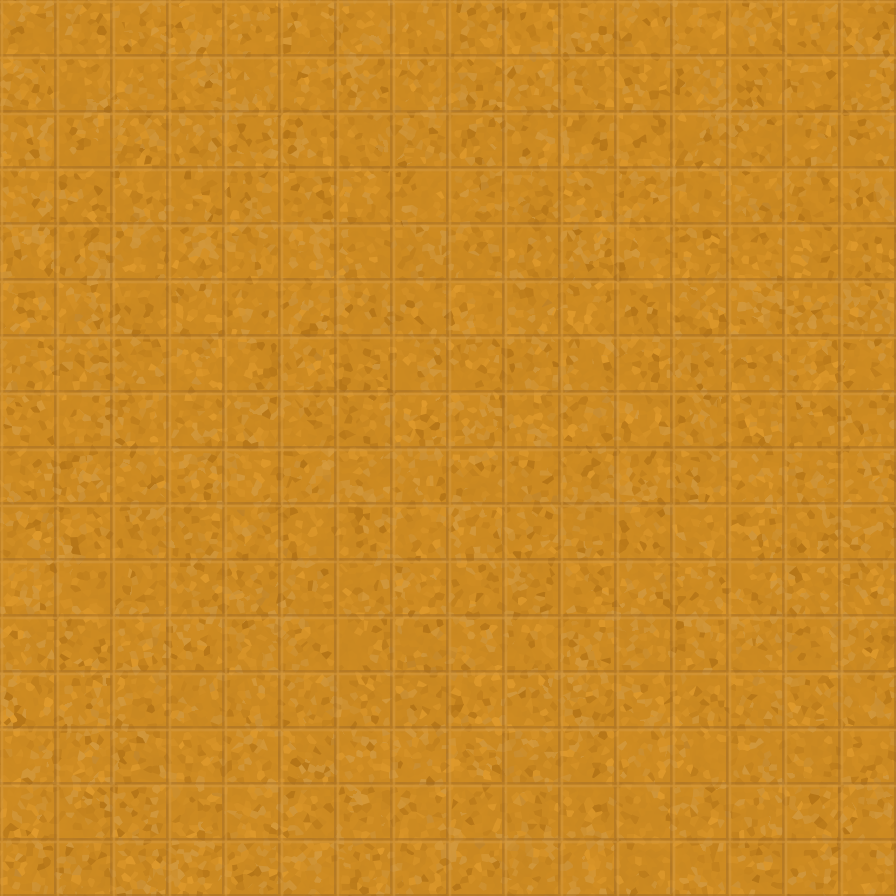
A Shadertoy shader for this texture:

```glsl
const float TILES = 16.0;
const float FLECKS_PER_TILE = 8.5;

const vec3 OCHRE = vec3(0.80, 0.54, 0.13);
const vec3 BRIGHT_FLECK = vec3(0.87, 0.60, 0.17);
const vec3 DARK_FLECK = vec3(0.71, 0.46, 0.09);
const vec3 PALE_FLECK = vec3(0.82, 0.60, 0.25);
const vec3 GROOVE = vec3(0.64, 0.43, 0.15);
const vec3 RIM = vec3(0.83, 0.60, 0.25);

vec2 hash2(vec2 p) {
    vec3 q = fract(p.xyx * vec3(0.1031, 0.1030, 0.0973));
    q += dot(q, q.yzx + 33.33);
    return fract((q.xx + q.yz) * q.zy);
}

float gradientDot(vec2 cell, vec2 offset) {
    float angle = 6.2832 * hash2(cell).x;
    return dot(vec2(cos(angle), sin(angle)), offset);
}

float gradientNoise(vec2 p) {
    vec2 i = floor(p), f = fract(p);
    vec2 u = f * f * f * (f * (f * 6.0 - 15.0) + 10.0);
    vec2 e = vec2(0.0, 1.0);
    float low = mix(gradientDot(i, f), gradientDot(i + e.yx, f - e.yx), u.x);
    float high = mix(gradientDot(i + e.xy, f - e.xy), gradientDot(i + e.yy, f - e.yy), u.x);
    return mix(low, high, u.y);
}

float cloud(vec2 p) {
    return gradientNoise(p) + 0.5 * gradientNoise(p * 2.1 + 17.0);
}

// Each chip is plain, dark, bright or pale, with its own strength
vec3 chipColor(vec2 id, float wear) {
    vec2 kind = hash2(id + 71.0);
    vec2 tone = hash2(id + 193.0);
    vec3 color = OCHRE * (1.0 + 0.025 * (tone.y - 0.5));
    float strength = mix(0.3, 1.0, tone.x * tone.x);
    color = mix(color, DARK_FLECK, strength * step(kind.x, 0.14));
    color = mix(color, BRIGHT_FLECK, strength * step(0.84, kind.x));
    float paleShare = clamp(0.13 + 0.35 * wear, 0.03, 0.5);
    return mix(color, PALE_FLECK, mix(0.35, 0.85, tone.y) * step(kind.y, paleShare));
}

// Voronoi chips, blended across their shared borders
vec3 chips(vec2 p, float pixel, float wear) {
    vec2 base = floor(p);
    vec2 nearId = base, nextId = base, nearPos = vec2(9.0), nextPos = vec2(9.0);
    for (int y = -1; y <= 1; y++) {
        for (int x = -1; x <= 1; x++) {
            vec2 id = base + vec2(x, y);
            vec2 pos = id + hash2(id) - p;
            if (dot(pos, pos) < dot(nearPos, nearPos)) {
                nextPos = nearPos;
                nextId = nearId;
                nearPos = pos;
                nearId = id;
            } else if (dot(pos, pos) < dot(nextPos, nextPos)) {
                nextPos = pos;
                nextId = id;
            }
        }
    }
    vec2 across = nextPos - nearPos;
    float border = dot(0.5 * (nearPos + nextPos), across) / max(length(across), 0.001);
    float weight = clamp(0.5 + border / pixel, 0.5, 1.0);
    return mix(chipColor(nextId, wear), chipColor(nearId, wear), weight);
}

// Coverage of a band around an offset, per axis
vec2 band(vec2 offset, float center, float halfWidth, float pixel) {
    vec2 d = abs(offset - center) - halfWidth;
    return 1.0 - smoothstep(-0.5 * pixel, 0.5 * pixel, d);
}

void mainImage(out vec4 fragColor, in vec2 fragCoord) {
    vec2 uv = fragCoord / iResolution.xy;
    vec2 p = uv * TILES;
    float pixel = TILES / min(iResolution.x, iResolution.y);

    // Speckled body with cloudy wear
    float wear = cloud(p * 0.9);
    vec3 color = chips(p * FLECKS_PER_TILE, pixel * FLECKS_PER_TILE, wear);
    color *= 1.0 + 0.015 * cloud(p * 2.3 + 41.0);

    // Slight shift between tiles
    color *= 1.0 + 0.012 * (hash2(floor(p) + 311.0).x - 0.5);

    // Signed distance right of and below the nearest joint
    vec2 joint = (fract(p + 0.5) - 0.5) * vec2(1.0, -1.0);
    float rubbed = 0.8 + 0.3 * gradientNoise(p * 3.0 + 5.0);

    // Shaded groove beside a lit rim
    vec2 groove = band(joint, -0.012, 0.022, pixel);
    vec2 rim = band(joint, 0.036, 0.024, pixel);
    color = mix(color, GROOVE, 0.65 * rubbed * max(groove.x, groove.y));
    color = mix(color, RIM, 0.65 * rubbed * max(rim.x, rim.y));

    fragColor = vec4(color, 1.0);
}
```
